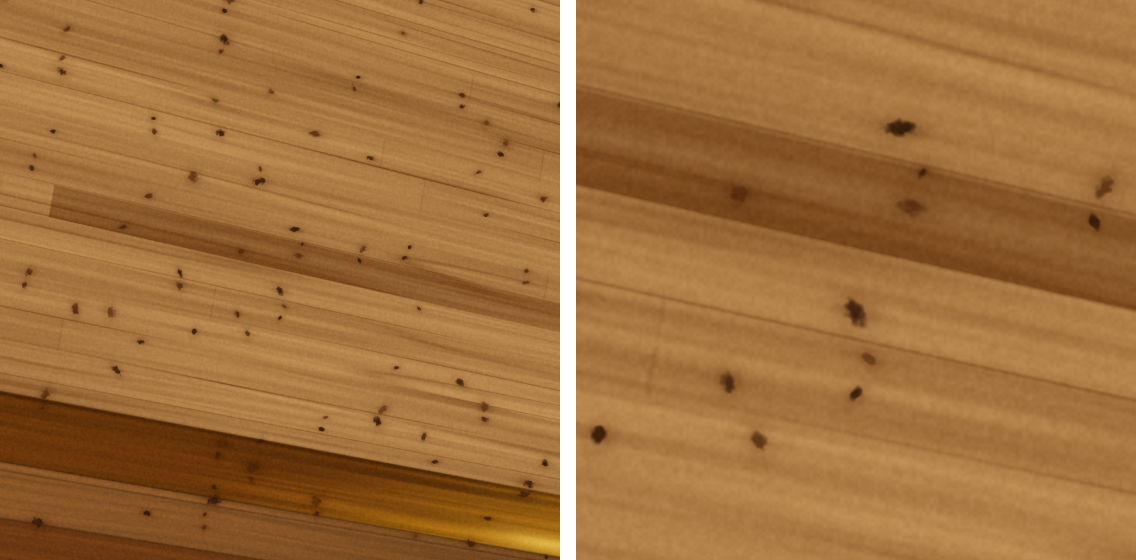
Left: the whole. Right: its middle third, enlarged.
Write a three.js fragment shader that draws this texture.

```glsl
// Knotty pine ceiling in slight perspective: honey boards fan down to the right
// above a dark beam that catches a golden glow. Boards, streaks and knots are
// laid out in a skewed space: u runs along the boards, v across them.
varying vec2 vUv;

const vec3 LIGHT_PINE = vec3(0.740, 0.550, 0.325);
const vec3 BROWN_PINE = vec3(0.495, 0.300, 0.125);
const vec3 KNOT_DARK  = vec3(0.19, 0.095, 0.03);
const vec3 KNOT_RUST  = vec3(0.36, 0.17, 0.045);
const vec3 BEAM_DARK  = vec3(0.395, 0.20, 0.034);
const vec3 BEAM_GOLD  = vec3(0.68, 0.455, 0.07);
const vec3 GLINT      = vec3(0.92, 0.78, 0.32);
const vec3 TRIM       = vec3(0.525, 0.325, 0.145);
const vec3 TRIM_DARK  = vec3(0.42, 0.22, 0.07);

const float PITCH = 0.06;        // board width
const float DARK_BOARD = 0.634;  // lower edge of the dark board
const float BEAM_TOP = 0.302;
const float BEAM_BOTTOM = 0.176;
const float TRIM_EDGE = 0.075;
const float SOFT = 0.0020;       // edge softness
const float KNOT_CELL = 0.10;    // knot spacing along a board
const float KNOT_CHANCE = 0.35;

float hash(vec2 p) {
  vec3 q = fract(p.xyx * 0.1031);
  q += dot(q, q.yzx + 33.33);
  return fract((q.x + q.y) * q.z);
}

float noise(vec2 p) {
  vec2 i = floor(p), f = fract(p);
  f = f * f * (3.0 - 2.0 * f);
  return mix(mix(hash(i), hash(i + vec2(1.0, 0.0)), f.x),
             mix(hash(i + vec2(0.0, 1.0)), hash(i + vec2(1.0, 1.0)), f.x), f.y);
}

float edge(float at, float x) { return smoothstep(at - SOFT, at + SOFT, x); }

float line(float d, float width) { return exp(-d * d / (width * width)); }

// Long streaks of grain, centred on zero
float streaks(vec2 p) {
  p.y += 0.010 * noise(vec2(p.x * 3.0, p.y * 9.0));
  float n = 0.30 * noise(p * vec2(1.4, 38.0) + 50.0);
  n += 0.36 * noise(p * vec2(2.2, 95.0) + 90.0);
  n += 0.34 * noise(p * vec2(4.0, 200.0) + 20.0);
  return n - 0.5;
}

// Darkness of one board, changing at its butt joint
float boardTone(float row, float u) {
  bool isDark = abs(row) < 0.5;
  float joint = isDark ? -0.02 : mix(-0.9, 1.9, hash(vec2(row + 40.0, 7.0)));
  float side = edge(joint, u);
  float before = hash(vec2(row + 40.0, 11.0)) - 0.5;
  float after = hash(vec2(row + 40.0, 23.0)) - 0.5;
  float tone = 0.16 * mix(before, after, side) + 0.14 * line(u - joint, 0.002);
  if (isDark) tone = mix(0.02, 0.55 - 0.12 * u, side);
  return abs(row + 1.0) < 0.5 ? -0.08 : tone;
}

// Knots, often paired across the board: dark core, stain around it, rustiness
vec3 knots(vec2 p) {
  vec2 grid = vec2(p.x / KNOT_CELL, (p.y - DARK_BOARD) / PITCH);
  vec2 base = floor(grid);
  vec3 result = vec3(0.0);
  float rough = 0.6 * noise(p * 170.0 + 60.0) + 0.4 * noise(p * 330.0 + 9.0) - 0.5;
  for (int j = -1; j <= 1; j++) for (int i = -1; i <= 1; i++) {
    vec2 id = base + vec2(float(i), float(j)) + 60.0;
    if (hash(id) > KNOT_CHANCE) continue;
    vec2 spot = 0.15 + 0.7 * vec2(hash(id + 13.0), hash(id + 29.0));
    vec2 d = p - (id - 60.0 + spot) * vec2(KNOT_CELL, PITCH) - vec2(0.0, DARK_BOARD);
    for (int k = 0; k < 2; k++) {
      vec2 key = id + 71.0 * float(k + 1);
      if (k == 1 && hash(key) > 0.42) continue;
      d -= float(k) * vec2(0.012 * (hash(key + 3.0) - 0.5), 0.024);
      float h = hash(key + 5.0);
      float size = mix(0.0048, 0.0118, h * h);
      float a = 6.2832 * hash(key + 9.0);
      vec2 q = mat2(cos(a), -sin(a), sin(a), cos(a)) * d;
      float r = length(q * vec2(1.0, 1.0 + 0.9 * hash(key + 17.0))) / size;
      float pale = hash(key + 31.0);
      float core = mix(1.0, 0.55, pale * pale) * (1.0 - smoothstep(0.4, 1.25, r + rough * 1.1));
      float tail = line(d.x, 0.028) * line(d.y, 0.0035);
      float stain = 0.42 * exp(-0.3 * r * r) + 0.14 * tail;
      result = max(result, vec3(core, stain, pale * exp(-0.2 * r * r)));
    }
  }
  return result;
}

void main() {
  // Fan the boards: steeper towards the top
  float v = (vUv.y + 0.15 * vUv.x) / (1.0 - 0.12 * vUv.x);
  vec2 p = vec2(vUv.x - 0.175 * vUv.y, v);
  float grain = streaks(p);

  // Ceiling boards
  float across = (v - DARK_BOARD) / PITCH;
  float row = floor(across), f = across - row;
  float shade = 0.23 + 0.80 * grain;
  shade += mix(boardTone(row, p.x), boardTone(row + 1.0, p.x), smoothstep(0.93, 1.0, f));
  float seam = line(min(f, 1.0 - f) * PITCH, 0.0015);
  shade += 0.38 * seam * smoothstep(0.4, 0.7, noise(vec2(p.x * 2.0, floor(across + 0.5) * 5.0 + 80.0)));

  // Thin dark veins that fade in and out, and broader tan patches
  float vein = line(noise(p * vec2(0.9, 34.0) + 30.0) - 0.5, 0.045);
  shade += 0.34 * vein * smoothstep(0.35, 0.7, noise(p * vec2(3.0, 16.0) + 15.0));
  shade += 0.13 * (noise(p * vec2(1.5, 9.0) + 77.0) - 0.45);

  // Falling light near the beam and at the top
  shade += 0.22 * (1.0 - smoothstep(0.30, 0.42, v));
  shade += 0.28 * (1.0 - smoothstep(0.0, 0.5, vUv.x)) * (1.0 - smoothstep(0.34, 0.48, v));
  shade += 0.06 * smoothstep(0.8, 1.2, v) - 0.2 * line(v - BEAM_TOP - 0.006, 0.005);
  vec3 color = mix(LIGHT_PINE, BROWN_PINE, clamp(shade, 0.0, 1.1));

  // Beam with its golden glow
  float rise = (v - BEAM_BOTTOM) / (BEAM_TOP - BEAM_BOTTOM);
  float glow = smoothstep(0.22, 1.1, vUv.x - 0.4 * rise + 0.3 * grain);
  vec3 beam = mix(BEAM_DARK, BEAM_GOLD, glow) * (1.06 - 0.10 * rise + 0.4 * grain);
  beam = mix(beam, GLINT, 0.75 * line(vUv.x - 0.98, 0.09) * line(v - 0.198, 0.016));
  color = mix(beam, color, edge(BEAM_TOP, v));

  // Trim boards below the beam
  vec3 trim = mix(TRIM_DARK, TRIM, edge(TRIM_EDGE, v)) * (1.0 + 0.35 * grain);
  trim *= 1.0 + 0.08 * line(v - BEAM_BOTTOM + 0.008, 0.003) - 0.2 * line(v - BEAM_BOTTOM + 0.015, 0.002);
  trim *= 1.0 - 0.12 * smoothstep(0.4, 0.9, vUv.x);
  color = mix(trim, color, edge(BEAM_BOTTOM, v));
  color *= 1.0 - 0.22 * line(v - BEAM_TOP + 0.004, 0.004) - 0.25 * line(v - BEAM_BOTTOM, 0.0022);
  color *= 1.0 - 0.18 * line(v - TRIM_EDGE, 0.0025);

  // Knots and fine mottling
  vec3 knot = knots(p);
  color = mix(color, color * vec3(0.72, 0.58, 0.42), knot.y);
  color = mix(color, mix(KNOT_DARK, KNOT_RUST, 0.8 * knot.z), knot.x * 0.94);
  color += 0.026 * (noise(vUv * 260.0) - 0.5) + 0.028 * (noise(vUv * 490.0 + 31.0) - 0.5);
  gl_FragColor = vec4(color, 1.0);
}
```
